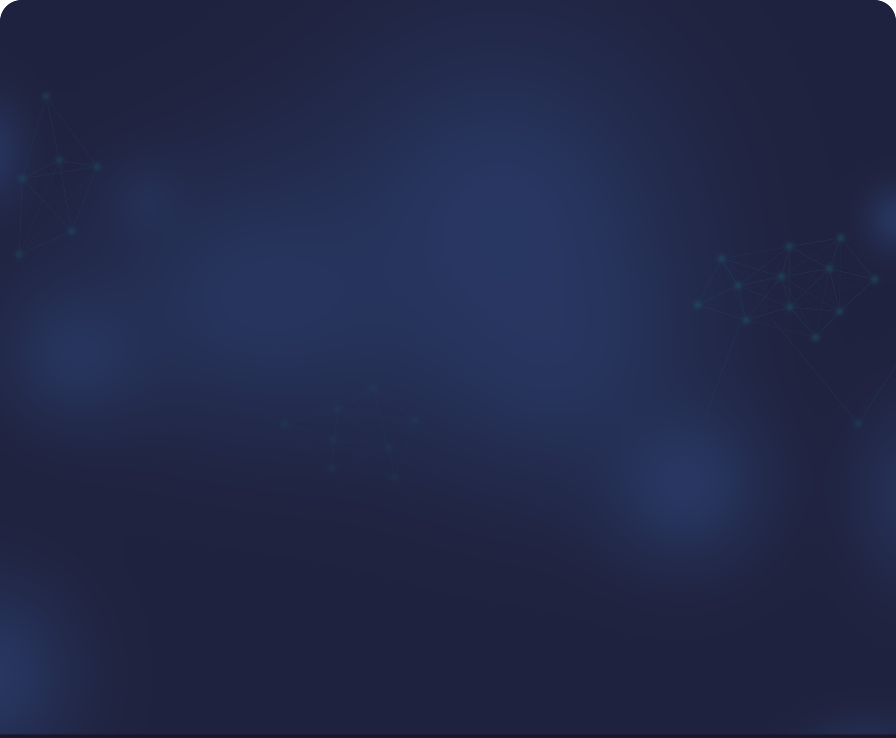
Give the GLSL for this background, as a Shadertoy shader.

```glsl
// Night-blue panel: soft elliptical glows merge over a dark navy ground,
// with faint teal node networks laid out on golden-angle spirals.
// Rounded upper corners and a thin dark rule finish the frame.

const vec2 PANEL = vec2(1.2133, 1.0);
const vec3 NAVY = vec3(0.121, 0.133, 0.242);
const vec3 BLUE = vec3(0.160, 0.222, 0.396);
const vec3 TEAL = vec3(0.110, 0.360, 0.430);
const vec3 RULE = vec3(0.105, 0.085, 0.180);
const float GOLDEN_ANGLE = 2.39996;

float glow(vec2 p, vec2 center, vec2 radius, float strength) {
    vec2 q = (p - center) / radius;
    return strength * exp(-dot(q, q));
}

// Soft union that never exceeds one
float merge(float a, float b) {
    return 1.0 - (1.0 - a) * (1.0 - b);
}

float segment(vec2 p, vec2 a, vec2 b, float px) {
    vec2 ab = b - a;
    float h = clamp(dot(p - a, ab) / dot(ab, ab), 0.0, 1.0);
    float d = length(p - a - ab * h);
    float width = max(0.0011, 0.7 * px);
    return (1.0 - smoothstep(0.0, width, d)) * 0.0011 / width;
}

vec2 nodeAt(int i, int count, vec2 center, vec2 spread, float turn) {
    float t = sqrt((float(i) + 0.5) / float(count));
    float angle = float(i) * GOLDEN_ANGLE + turn;
    return center + spread * t * vec2(cos(angle), sin(angle));
}

// Nodes with links that fade as the distance nears the reach
float network(vec2 p, int count, vec2 center, vec2 spread, float turn, float reach, float px) {
    float links = 0.0;
    float dots = 0.0;
    for (int i = 0; i < count; i++) {
        vec2 a = nodeAt(i, count, center, spread, turn);
        dots = max(dots, glow(p, a, vec2(0.0055), 0.45));
        for (int j = i + 1; j < count; j++) {
            vec2 b = nodeAt(j, count, center, spread, turn);
            float fade = 1.0 - smoothstep(0.3 * reach, reach, length(a - b));
            links = max(links, fade * segment(p, a, b, px));
        }
    }
    return max(dots, 0.24 * links);
}

float glowField(vec2 p) {
    // Broad central cloud
    float g = glow(p, vec2(0.678, 0.700), vec2(0.237, 0.252), 0.90);
    g = merge(g, glow(p, vec2(0.757, 0.527), vec2(0.174, 0.174), 0.70));
    g = merge(g, glow(p, vec2(0.355, 0.598), vec2(0.237, 0.181), 0.80));
    g = merge(g, glow(p, vec2(0.103, 0.519), vec2(0.103, 0.095), 0.75));
    // Small spots
    g = merge(g, glow(p, vec2(0.197, 0.729), vec2(0.050, 0.050), 0.42));
    g = merge(g, glow(p, vec2(0.927, 0.345), vec2(0.110, 0.110), 0.90));
    // Lights cut by the border
    g = merge(g, glow(p, vec2(-0.008, 0.795), vec2(0.044, 0.071), 0.75));
    g = merge(g, glow(p, vec2(-0.016, 0.085), vec2(0.118, 0.126), 0.90));
    g = merge(g, glow(p, vec2(1.215, 0.703), vec2(0.041, 0.044), 0.85));
    g = merge(g, glow(p, vec2(1.238, 0.330), vec2(0.079, 0.118), 0.70));
    return merge(g, glow(p, vec2(1.175, -0.017), vec2(0.079, 0.047), 0.60));
}

// Distance to a panel whose upper corners are rounded
float panelDistance(vec2 p, float radius) {
    vec2 q = vec2(abs(p.x - 0.5 * PANEL.x) - 0.5 * PANEL.x, p.y - PANEL.y) + radius;
    return length(max(q, 0.0)) + min(max(q.x, q.y), 0.0) - radius;
}

void mainImage(out vec4 fragColor, in vec2 fragCoord) {
    vec2 p = fragCoord / iResolution.xy * PANEL;
    float px = 1.0 / iResolution.y;

    // Ground and glows
    vec3 color = mix(NAVY, BLUE, glowField(p));

    // Networks: right, left and a dim central one
    float web = network(p, 12, vec2(1.075, 0.612), vec2(0.140, 0.080), 2.2, 0.15, px);
    web = max(web, 0.8 * network(p, 6, vec2(0.065, 0.755), vec2(0.070, 0.150), 0.7, 0.23, px));
    web = max(web, 0.4 * network(p, 8, vec2(0.480, 0.408), vec2(0.120, 0.070), 3.4, 0.19, px));

    // Long strands below the right network
    vec2 anchor = vec2(1.162, 0.426);
    float strands = segment(p, anchor, vec2(1.045, 0.568), px);
    strands = max(strands, segment(p, anchor, vec2(1.220, 0.515), px));
    strands = max(strands, segment(p, vec2(0.955, 0.435), vec2(1.005, 0.570), px));
    web = max(web, max(0.18 * strands, glow(p, anchor, vec2(0.0055), 0.3)));
    color = mix(color, TEAL, web);

    // Bottom rule and corner cutout
    color = mix(color, RULE, 1.0 - smoothstep(0.005 - px, 0.005 + px, p.y));
    color = mix(color, vec3(1.0), smoothstep(-0.5 * px, 0.5 * px, panelDistance(p, 0.029)));
    fragColor = vec4(color, 1.0);
}
```
